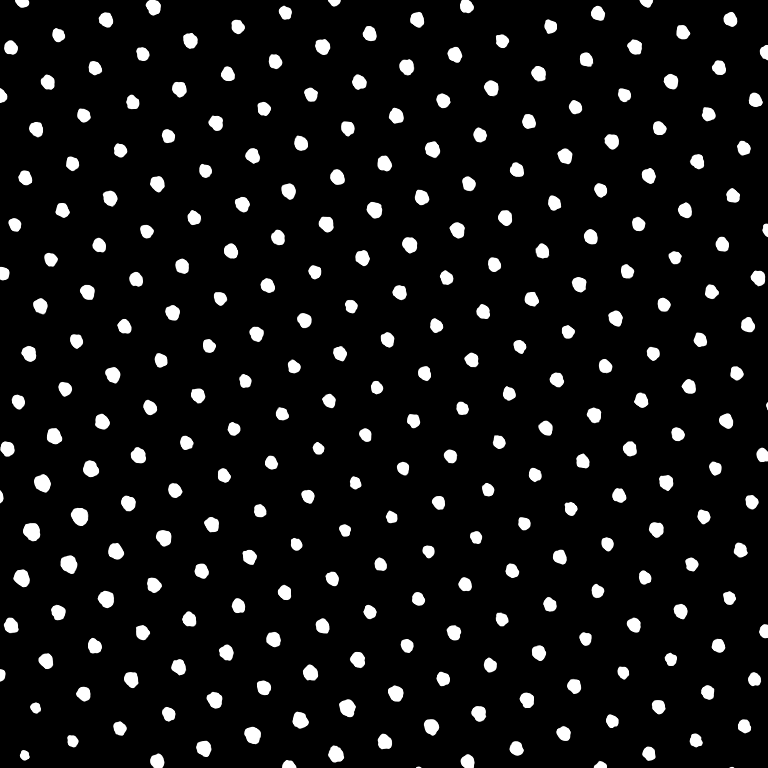
Write a Shadertoy shader that draws this pattern.

```glsl
#define STEP_ACROSS vec2(0.0621, 0.01784)
#define STEP_UP vec2(0.0144, 0.06204)
#define LATTICE_ORIGIN vec2(0.5013, 0.7878)
#define DOT_RADIUS 0.0091
#define SIZE_JITTER 0.14
#define PLACE_JITTER 0.0022
#define STRETCH 1.07
#define LONG_AXIS vec2(-0.5, 0.866)
#define LOBE_DEPTH 0.05
#define RAGGEDNESS 0.0012
#define GRAIN 300.0

// Sine-free hash: two values in 0..1 per cell
vec2 hash22(vec2 p) {
    vec3 q = fract(vec3(p.xyx) * vec3(0.1031, 0.1030, 0.0973));
    q += dot(q, q.yzx + 33.33);
    return fract((q.xx + q.yz) * q.zy);
}

float valueNoise(vec2 p) {
    vec2 i = floor(p), f = fract(p);
    f = f * f * (3.0 - 2.0 * f);
    float low = mix(hash22(i).x, hash22(i + vec2(1, 0)).x, f.x);
    float high = mix(hash22(i + vec2(0, 1)).x, hash22(i + vec2(1, 1)).x, f.x);
    return mix(low, high, f.y);
}

float bump(vec2 p, vec2 center, float width) {
    vec2 d = (p - center) / width;
    return exp(-dot(d, d));
}

// Slow drift of dot size over the canvas
float sizeField(vec2 p) {
    return 1.0
        + 0.20 * bump(p, vec2(0.08, 0.32), 0.15)
        + 0.17 * bump(p, vec2(0.40, 0.04), 0.13)
        + 0.08 * bump(p, vec2(0.50, 0.80), 0.15)
        - 0.13 * bump(p, vec2(0.47, 0.38), 0.18)
        - 0.08 * bump(p, vec2(0.88, 0.08), 0.15)
        - 0.40 * bump(p, vec2(0.03, 0.05), 0.06);
}

// Signed distance to a slightly stretched, uneven dot
float dotDistance(vec2 d, float radius, vec2 seed) {
    vec2 across = vec2(LONG_AXIS.y, -LONG_AXIS.x);
    vec2 q = vec2(dot(d, across) * STRETCH, dot(d, LONG_AXIS) / STRETCH);
    float angle = atan(q.y, q.x);
    float lobes = cos(3.0 * angle + 6.283 * seed.x)
                + 0.6 * cos(5.0 * angle + 6.283 * seed.y);
    return length(q) - radius * (1.0 + LOBE_DEPTH * lobes);
}

void mainImage(out vec4 fragColor, in vec2 fragCoord) {
    vec2 uv = fragCoord / iResolution.xy;

    // Nearest node of the oblique lattice
    mat2 lattice = mat2(STEP_ACROSS, STEP_UP);
    vec2 cell = round(inverse(lattice) * (uv - LATTICE_ORIGIN));
    vec2 node = LATTICE_ORIGIN + lattice * cell;

    // Variation per dot
    vec2 seed = hash22(cell + 71.0);
    vec2 shift = (hash22(cell + 137.0) - 0.5) * PLACE_JITTER;
    float radius = DOT_RADIUS * sizeField(node) * (1.0 + SIZE_JITTER * (seed.x - 0.5));

    // Ragged outline with smooth coverage
    float dist = dotDistance(uv - node - shift, radius, seed);
    dist += RAGGEDNESS * (valueNoise(uv * GRAIN) - 0.5);
    float pixel = 1.0 / min(iResolution.x, iResolution.y);
    float ink = 1.0 - smoothstep(-0.6 * pixel, 0.6 * pixel, dist);

    fragColor = vec4(vec3(ink), 1.0);
}
```
